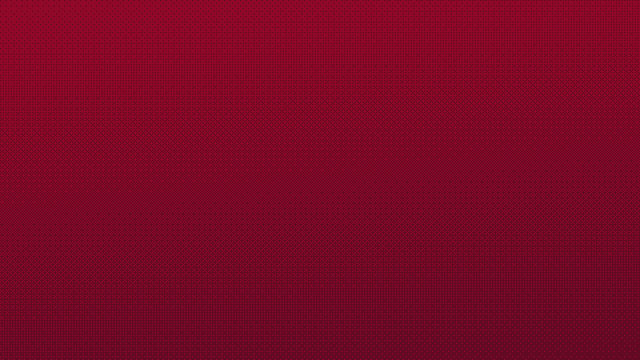
Reproduce this background procedurally as a Shadertoy shader.

```glsl
// Crimson gradient darkening towards the lower right through a fine ordered dither.
#define CELL_ROWS 270.0
#define BRIGHT_RED vec3(0.572, 0.030, 0.155)
#define DEEP_WINE vec3(0.384, 0.040, 0.140)
#define SHADE_START 0.06
#define SHADE_DOWN 0.74
#define SHADE_ACROSS 0.14
#define DOT_SOFTNESS 0.03
#define FILTER_WIDTH 0.5
#define SAMPLES 4

// Ordered thresholds, built up from a 2 x 2 tile to an 8 x 8 tile
float bayer2(vec2 cell) {
    cell = mod(floor(cell), 2.0);
    return fract(cell.x * 0.5 + cell.y * 0.75);
}

float bayer8(vec2 cell) {
    return bayer2(cell * 0.25) / 16.0 + bayer2(cell * 0.5) / 4.0 + bayer2(cell);
}

// Share of dark cells; place runs from the upper left to the lower right
float shadeAmount(vec2 place) {
    return SHADE_START + SHADE_DOWN * place.y + SHADE_ACROSS * place.x;
}

float ditheredShade(vec2 point) {
    vec2 fromTop = vec2(point.x, iResolution.y - point.y);
    vec2 cell = floor(fromTop / iResolution.y * CELL_ROWS);
    float threshold = bayer8(cell) + 1.0 / 128.0;
    float shade = shadeAmount(fromTop / iResolution.xy);
    return smoothstep(threshold - DOT_SOFTNESS, threshold + DOT_SOFTNESS, shade);
}

void mainImage(out vec4 fragColor, in vec2 fragCoord) {
    // Average several points per pixel to smooth the cell edges
    float darkness = 0.0;
    for (int y = 0; y < SAMPLES; y++) {
        for (int x = 0; x < SAMPLES; x++) {
            vec2 offset = (vec2(x, y) + 0.5) / float(SAMPLES) - 0.5;
            darkness += ditheredShade(fragCoord + offset * FILTER_WIDTH);
        }
    }
    darkness /= float(SAMPLES * SAMPLES);
    fragColor = vec4(mix(BRIGHT_RED, DEEP_WINE, darkness), 1.0);
}
```
